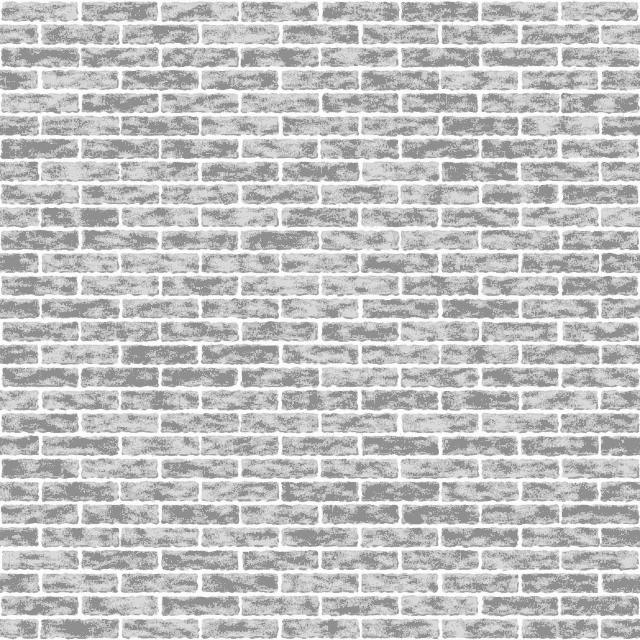
Write a WebGL 2 fragment shader that draws this texture.

```glsl
#version 300 es
precision highp float;
// Whitewashed running-bond brick wall: worn grey bricks in pale mortar, tiling.

#define GRID vec2(8.0, 28.0)            // bricks across, courses down
#define HALF_BRICK vec2(0.0595, 0.0144) // half size of a brick
#define CORNER 0.0032                   // corner radius
#define WOBBLE 0.0022                   // raggedness of the brick edges
#define JITTER vec2(0.0014, 0.0006)     // misplacement of each brick
#define WEAR_SPREAD 0.50                // wear difference between bricks
#define GRAIN 0.65                      // strength of the fine speckle
#define MORTAR vec3(0.985)
#define PALE vec3(0.85)
#define LIGHT vec3(0.76)
#define MID vec3(0.67)
#define DARK vec3(0.56)

uniform vec2 u_resolution;
out vec4 outColor;

// Integer hash of a lattice point and a seed, giving two values in 0..1
vec2 hash(ivec2 cell, int seed) {
  uvec3 v = uvec3(ivec3(cell, seed)) * 1664525u + 1013904223u;
  v.x += v.y * v.z; v.y += v.z * v.x; v.z += v.x * v.y;
  v ^= v >> 16u;
  v.x += v.y * v.z; v.y += v.z * v.x;
  return vec2(v.xy >> 8u) / 16777216.0;
}

float cornerSlope(ivec2 cell, ivec2 period, vec2 offset, int seed) {
  float angle = 6.2831853 * hash(cell % period, seed).x;
  return dot(vec2(cos(angle), sin(angle)), offset);
}

// Gradient noise that wraps over the canvas; freq must be whole numbers
float noise(vec2 uv, vec2 freq, int seed) {
  vec2 p = uv * freq;
  ivec2 c = ivec2(floor(p)), period = ivec2(freq);
  vec2 f = fract(p), w = f * f * f * (f * (f * 6.0 - 15.0) + 10.0);
  float a = cornerSlope(c, period, f, seed);
  float b = cornerSlope(c + ivec2(1, 0), period, f - vec2(1, 0), seed);
  float d = cornerSlope(c + ivec2(0, 1), period, f - vec2(0, 1), seed);
  float e = cornerSlope(c + ivec2(1, 1), period, f - vec2(1, 1), seed);
  return mix(mix(a, b, w.x), mix(d, e, w.x), w.y);
}

float roundedBox(vec2 p, vec2 halfSize, float radius) {
  vec2 q = abs(p) - halfSize + radius;
  return length(max(q, 0.0)) + min(max(q.x, q.y), 0.0) - radius;
}

// Worn face of one brick; depth is the distance in from its edge
vec3 brickFace(vec2 uv, float depth, int seed, float wear) {
  float grain = noise(uv, vec2(390), seed) + 0.7 * noise(uv, vec2(230, 250), seed + 300);
  float patches = 1.15 * noise(uv, vec2(30, 76), seed + 600)
                + 0.70 * noise(uv, vec2(70, 150), seed + 900);
  float rim = 1.0 - smoothstep(0.0, 0.0055, depth);
  float soot = 0.10 + wear + patches + GRAIN * grain - 0.38 * rim;

  vec3 color = mix(PALE, LIGHT, smoothstep(-0.38, -0.22, soot));
  color = mix(color, MID, smoothstep(0.03, 0.13, soot));
  color = mix(color, DARK, smoothstep(0.20, 0.30, soot));

  // Lime smears and thin upright scratches
  float smear = noise(uv, vec2(58, 90), seed + 1200) + 0.25 * grain;
  float scratch = noise(uv, vec2(180, 36), seed + 1500);
  color = mix(color, PALE, 0.8 * smoothstep(0.38, 0.46, smear));
  return mix(color, PALE, 0.6 * smoothstep(0.48, 0.56, scratch));
}

void main() {
  vec2 uv = gl_FragCoord.xy / u_resolution;
  float pixel = 1.0 / min(u_resolution.x, u_resolution.y);

  // Running bond: every other course moves by half a brick
  vec2 p = uv * GRID;
  p.x += 0.5 * mod(floor(p.y) + 1.0, 2.0);
  ivec2 id = ivec2(mod(floor(p), GRID));
  int seed = 1 + id.x + id.y * int(GRID.x);
  vec2 shift = hash(id, 7) - 0.5, trait = hash(id, 19) - 0.5;
  vec2 local = (fract(p) - 0.5) / GRID - shift * JITTER;

  // Ragged outline
  float ragged = noise(uv, vec2(72, 96), seed + 1800)
               + 0.55 * noise(uv, vec2(220), seed + 2100);
  vec2 halfSize = HALF_BRICK + vec2(trait.y * 0.0015, trait.y * 0.0004);
  float dist = roundedBox(local, halfSize, CORNER) + WOBBLE * ragged;
  float cover = 1.0 - smoothstep(-0.6 * pixel, 0.6 * pixel, dist);

  // Mortar with sparse faint crumbs
  float crumbs = noise(uv, vec2(210), 5000) + 0.5 * noise(uv, vec2(64), 5100);
  vec3 mortar = mix(MORTAR, PALE, 0.7 * smoothstep(0.55, 0.68, crumbs));

  // Broken shadow line, strongest under and to the right of the brick
  float side = smoothstep(-0.2, 0.8, local.x / halfSize.x * 0.45 - local.y / halfSize.y);
  float broken = smoothstep(-0.25, 0.15, noise(uv, vec2(96, 120), seed + 2400));
  float edge = 1.0 - smoothstep(0.0006, 0.0006 + 1.2 * pixel, abs(dist + 0.0004));

  vec3 face = brickFace(uv, -dist, seed, WEAR_SPREAD * trait.x);
  vec3 color = mix(mortar, face, cover);
  color = mix(color, DARK, edge * broken * mix(0.22, 0.8, side));
  outColor = vec4(color, 1.0);
}
```
